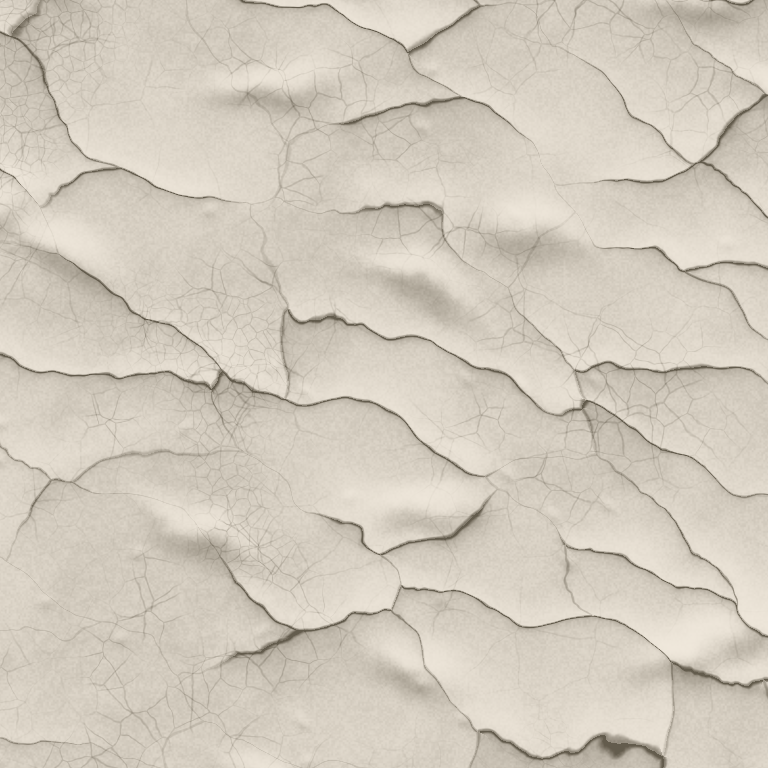
Write a three.js fragment shader that draws this texture.

```glsl
// Pale weathered plaster: overlapping slabs with lit lips and dark diagonal seams,
// patches of hairline cracks, soft dents and fine grain.
// Warped Voronoi borders give the seams and cracks; noise slopes give the relief.
varying vec2 vUv;

const vec3 PLASTER = vec3(0.84, 0.81, 0.76);
const vec2 ALONG = vec2(0.88, -0.47); // main run of the seams
const vec2 ACROSS = vec2(0.47, 0.88);
const vec2 LIGHT = vec2(0.47, -0.88); // in the tilted slab axes

float hash(vec2 p) {
  vec3 q = fract(p.xyx * vec3(0.1031, 0.1030, 0.0973));
  q += dot(q, q.yzx + 33.33);
  return fract((q.x + q.y) * q.z);
}

vec2 hash2(vec2 p) {
  return vec2(hash(p + 3.7), hash(p + 71.3));
}

float noise(vec2 p) {
  vec2 i = floor(p), f = fract(p);
  f = f * f * (3.0 - 2.0 * f);
  return mix(mix(hash(i), hash(i + vec2(1.0, 0.0)), f.x),
             mix(hash(i + vec2(0.0, 1.0)), hash(i + 1.0), f.x), f.y);
}

float fbm(vec2 p) {
  float sum = 0.0, amp = 0.5;
  for (int i = 0; i < 4; i++) {
    sum += amp * noise(p);
    p = mat2(1.6, 1.2, -1.2, 1.6) * p + 7.1;
    amp *= 0.5;
  }
  return sum;
}

vec2 warp(vec2 p, float freq, float amount) {
  return p + amount * (vec2(fbm(p * freq + 11.0), fbm(p * freq + 47.0)) - 0.47);
}

// x: distance to the nearest Voronoi border, y: light on the slopes beside it,
// z: how squarely that border faces the light
vec3 borders(vec2 p, vec2 light, float spread) {
  vec2 cell = floor(p), f = fract(p), nearest = vec2(0.0);
  float best = 8.0, edge = 8.0, relief = 0.0, facing = 0.0;
  for (int y = -1; y <= 1; y++)
  for (int x = -1; x <= 1; x++) {
    vec2 g = vec2(float(x), float(y));
    vec2 r = g + hash2(cell + g) - f;
    if (dot(r, r) < best) { best = dot(r, r); nearest = r; }
  }
  for (int y = -2; y <= 2; y++)
  for (int x = -2; x <= 2; x++) {
    vec2 g = vec2(float(x), float(y));
    vec2 r = g + hash2(cell + g) - f;
    vec2 gap = r - nearest;
    if (dot(gap, gap) > 0.0001) {
      vec2 n = normalize(gap);
      float d = dot(0.5 * (nearest + r), n);
      if (d < edge) { edge = d; facing = abs(dot(n, light)); }
      relief += dot(n, light) * exp(-d / spread);
    }
  }
  return vec3(edge, relief, facing);
}

// Hairline cracks; the width is in canvas units
float hairline(vec2 p, float freq, float width) {
  float d = borders(p * freq, vec2(0.0), 1.0).x / freq;
  return 1.0 - smoothstep(0.0, width, d);
}

// Scattered dents, lit above and shaded below
float dents(vec2 p, float freq, float chance, vec2 squash) {
  vec2 cell = floor(p * freq), f = fract(p * freq);
  float sum = 0.0;
  for (int y = -1; y <= 1; y++)
  for (int x = -1; x <= 1; x++) {
    vec2 g = vec2(float(x), float(y));
    vec2 v = f - g - 0.2 - 0.6 * hash2(cell + g);
    v.y += v.x * (hash(cell + g + 19.0) - 0.35);
    v *= squash;
    sum += step(hash(cell + g + 5.0), chance) * v.y * exp(-dot(v, v));
  }
  return sum;
}

void main() {
  vec2 p = vUv + 2.3;
  vec2 bent = warp(warp(p, 4.5, 0.16), 13.0, 0.04);

  // Slab seams, stretched along the falling diagonal
  vec2 tilted = vec2(dot(bent, ALONG) * 3.3, dot(bent, ACROSS) * 7.2);
  vec3 slab = borders(tilted, LIGHT, 0.17);
  float seam = slab.x / 6.4;
  float opened = smoothstep(0.25, 0.55, noise(p * 6.0 + 31.0));
  opened *= mix(0.3, 1.0, smoothstep(0.2, 0.7, slab.z));
  float lip = clamp(slab.y, -1.0, 1.0) * smoothstep(0.2, 0.6, noise(p * 6.0 + 31.0));
  float core = 1.0 - smoothstep(0.0003, mix(0.0014, 0.0030, opened), seam);
  float tone = 0.11 * max(lip, 0.0) + 0.05 * min(lip, 0.0);
  tone -= core * mix(0.07, 0.30, opened);
  tone -= opened * mix(0.08, 0.16, step(lip, 0.0)) * exp(-seam / 0.0045);

  // Smooth pale areas against cracked, slightly darker ones
  float patchy = smoothstep(0.38, 0.58, fbm(p * 3.6 + 5.0));
  float crazed = smoothstep(0.66, 0.85, noise(p * 4.2 + 63.0));
  tone += mix(0.014, -0.016, patchy);
  vec2 rough = warp(p, 22.0, 0.022);
  float visible = smoothstep(0.3, 0.7, noise(p * 16.0));
  tone -= 0.10 * hairline(rough, 12.0, 0.0021) * visible * mix(0.4, 1.0, patchy);
  tone -= 0.10 * hairline(rough + 4.0, 24.0, 0.0018) * patchy * mix(0.2, 1.0, visible);
  tone -= 0.08 * hairline(rough + 9.0, 56.0, 0.0017) * crazed * patchy;

  // Rolling relief, soft dents, small pits and grain
  tone += 0.11 * (fbm(bent * 5.0) - fbm(bent * 5.0 + vec2(0.06, -0.2)));
  tone += 0.06 * patchy * (fbm(p * 38.0) - fbm(p * 38.0 + vec2(0.1, -0.3)));
  tone += 0.33 * dents(warp(p, 7.0, 0.09), 5.2, 0.32, vec2(3.2, 7.0));
  tone += 0.12 * dents(p, 18.0, 0.09, vec2(5.5, 6.5));
  tone += 0.050 * (noise(p * 400.0) - 0.5) + 0.012 * (noise(p * 170.0) - 0.5);

  // Compress highlights and keep seams from going black
  tone = tone > 0.0 ? 0.11 * (1.0 - exp(-tone / 0.11)) : max(tone, -0.45);
  gl_FragColor = vec4(PLASTER + tone * vec3(1.0, 1.0, 1.02), 1.0);
}
```
